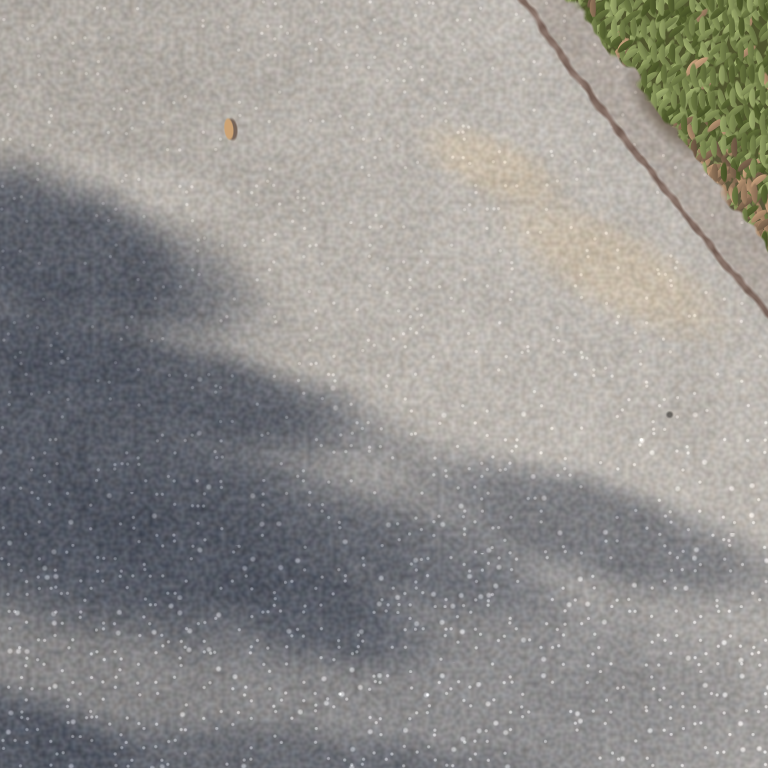
Write a three.js fragment shader that draws this texture.

```glsl
// Sunlit concrete path with soft tree shadows, an edge joint and a grassy corner.
#define SUN_COLOR vec3(0.735, 0.715, 0.69)
#define SHADE_COLOR vec3(0.305, 0.325, 0.37)
#define JOINT_COLOR vec3(0.46, 0.37, 0.33)
#define SOIL_COLOR vec3(0.40, 0.35, 0.29)
#define GRASS_DARK vec3(0.27, 0.32, 0.13)
#define GRASS_LIGHT vec3(0.66, 0.72, 0.46)
#define DRY_COLOR vec3(0.72, 0.58, 0.45)
#define GRAIN 0.085
#define SPARKLE 0.24
#define BLADE_LAYERS 7

varying vec2 vUv;

float hash(vec2 p) {
  vec3 q = fract(vec3(p.xyx) * 0.1031);
  q += dot(q, q.yzx + 33.33);
  return fract((q.x + q.y) * q.z);
}

vec2 hash2(vec2 p) {
  return vec2(hash(p), hash(p + 57.3));
}

float gradDot(vec2 cell, vec2 offset) {
  float a = 6.2832 * hash(cell);
  return dot(vec2(cos(a), sin(a)), offset);
}

// Gradient noise, roughly -0.7 to 0.7
float noise(vec2 p) {
  vec2 i = floor(p), f = p - i;
  vec2 u = f * f * f * (f * (f * 6.0 - 15.0) + 10.0);
  vec2 e = vec2(1.0, 0.0);
  return mix(mix(gradDot(i, f), gradDot(i + e, f - e), u.x),
             mix(gradDot(i + e.yx, f - e.yx), gradDot(i + 1.0, f - 1.0), u.x), u.y);
}

vec2 rotate(vec2 p, float a) {
  float c = cos(a), s = sin(a);
  return vec2(c * p.x + s * p.y, c * p.y - s * p.x);
}

// Soft ellipse that slopes down to the right by the angle "tilt"
float lobe(vec2 p, vec2 center, vec2 radii, float tilt) {
  return 1.0 - smoothstep(0.5, 1.4, length(rotate(p - center, -tilt) / radii));
}

// Amount of light left after the overlapping foliage shadows
float sunlight(vec2 p) {
  p += 0.012 * vec2(noise(p * 9.0), noise(p * 11.0 + 7.0));
  float l = 1.0 - 0.85 * lobe(p, vec2(0.08, 0.675), vec2(0.245, 0.083), 0.36);
  l *= 1.0 - 0.75 * lobe(p, vec2(0.0, 0.56), vec2(0.18, 0.11), 0.2);
  l *= 1.0 - 0.80 * lobe(p, vec2(0.22, 0.50), vec2(0.28, 0.056), 0.25);
  l *= 1.0 - 0.88 * lobe(p, vec2(0.16, 0.35), vec2(0.37, 0.155), 0.31);
  l *= 1.0 - 0.60 * lobe(p, vec2(0.03, 0.31), vec2(0.26, 0.11), 0.1);
  l *= 1.0 - 0.50 * lobe(p, vec2(0.56, 0.275), vec2(0.16, 0.055), 0.35);
  l *= 1.0 - 0.55 * lobe(p, vec2(0.76, 0.315), vec2(0.26, 0.062), 0.3);
  l *= 1.0 - 0.60 * lobe(p, vec2(0.42, 0.20), vec2(0.14, 0.055), 0.35);
  l *= 1.0 - 0.85 * lobe(p, vec2(0.0, 0.035), vec2(0.22, 0.07), 0.3);
  l *= 1.0 - 0.55 * lobe(p, vec2(0.36, -0.02), vec2(0.40, 0.07), 0.08);
  l *= 1.0 - 0.42 * lobe(p, vec2(0.42, 0.12), vec2(0.65, 0.20), 0.1);
  return l;
}

// Pale mineral flecks, one candidate per cell
float flecks(vec2 p, float cells, float share) {
  vec2 g = p * cells, id = floor(g);
  vec2 c = 0.3 + 0.4 * hash2(id);
  float on = step(1.0 - share, hash(id + 19.7));
  return on * (1.0 - smoothstep(0.1, 0.42, length(g - id - c)));
}

vec3 concrete(vec2 p) {
  vec3 col = SUN_COLOR - 0.055 * (1.0 - smoothstep(0.1, 0.65, p.x));
  float warm = lobe(p, vec2(0.64, 0.785), vec2(0.09, 0.035), 0.4)
             + lobe(p, vec2(0.80, 0.65), vec2(0.15, 0.05), 0.5);
  col += warm * vec3(0.045, 0.018, -0.025);
  col += 0.035 * lobe(p, vec2(0.19, 0.755), vec2(0.11, 0.035), 0.2);
  col = mix(SHADE_COLOR, col, sunlight(p));
  col += 0.035 * noise(p * 14.0) + GRAIN * (noise(p * 150.0) + 0.6 * noise(p * 70.0));
  col += 0.02 * vec3(noise(p * 90.0), 0.0, noise(p * 90.0 + 31.0));
  float low = 1.0 - smoothstep(0.1, 0.65, p.y);
  float f = flecks(p, 130.0, 0.05 + 0.05 * low) + flecks(p + 0.37, 85.0, 0.05 * low);
  return col + SPARKLE * (0.45 + 0.55 * low) * f;
}

// Crossing layers of slim blades; dry replaces green with litter
vec3 grass(vec2 p, float dry) {
  vec3 col = mix(GRASS_DARK, SOIL_COLOR, 0.3 + 0.5 * dry);
  for (int i = 0; i < BLADE_LAYERS; i++) {
    float k = float(i);
    vec2 g = rotate(p, 0.35 + 0.31 * mod(k * 3.0, 7.0)) * vec2(32.0, 78.0) + k * 13.7;
    vec2 id = floor(g), q = g - id - 0.5 - 0.2 * (hash2(id) - 0.5);
    q.y += 0.5 * q.x * q.x;
    float body = 1.0 - smoothstep(0.75, 1.1, length(q / vec2(0.44, 0.34)));
    float tone = hash(id + k * 5.1);
    vec3 blade = mix(GRASS_DARK, GRASS_LIGHT, 0.15 + 0.85 * tone);
    blade = mix(blade, DRY_COLOR * (0.65 + 0.5 * tone), step(hash(id + 8.3), dry));
    col = mix(col, blade * (0.9 + 0.3 * q.y), body * step(0.3, hash(id + 41.0)));
  }
  return col;
}

void main() {
  vec2 p = vUv;
  float d = 1.0 - p.y;
  vec3 col = concrete(p);

  // Joint and kerb strip
  float joint = p.x - (0.68 + 0.70 * d + 0.21 * d * d) - 0.005 * noise(p * 28.0);
  col = mix(col, col * vec3(0.93, 0.91, 0.90), smoothstep(0.0, 0.01, joint));
  float groove = 1.0 - smoothstep(0.002, 0.008, abs(joint) + 0.003 * noise(p * 60.0));
  col = mix(col, JOINT_COLOR + 0.15 * noise(p * 75.0), 0.85 * groove);

  // Soil shadow, then turf with litter along its lower border
  float turf = p.x - (0.745 + 0.78 * d) + 0.018 * noise(p * 17.0) + 0.014 * noise(p * 55.0);
  float soil = lobe(p, vec2(0.875, 0.855), vec2(0.065, 0.028), 0.85);
  col = mix(col, SOIL_COLOR, 0.75 * soil);
  float dry = smoothstep(0.14, 0.23, d) * (1.0 - smoothstep(0.02, 0.09, turf));
  col = mix(col, grass(p, 0.04 + 0.7 * dry), smoothstep(-0.003, 0.004, turf));

  // Fallen seed and a small dark pit
  vec2 s = rotate(p - vec2(0.298, 0.832), 0.1);
  float shade = 1.0 - smoothstep(0.8, 1.2, length((s - vec2(0.004, -0.001)) / vec2(0.007, 0.014)));
  float seed = 1.0 - smoothstep(0.8, 1.15, length(s / vec2(0.006, 0.014)));
  col = mix(col, vec3(0.40, 0.32, 0.27), 0.8 * shade);
  col = mix(col, vec3(0.80, 0.64, 0.46), seed);
  col *= 1.0 - 0.45 * (1.0 - smoothstep(0.002, 0.006, length(p - vec2(0.872, 0.46))));

  gl_FragColor = vec4(clamp(col, 0.0, 1.0), 1.0);
}
```
